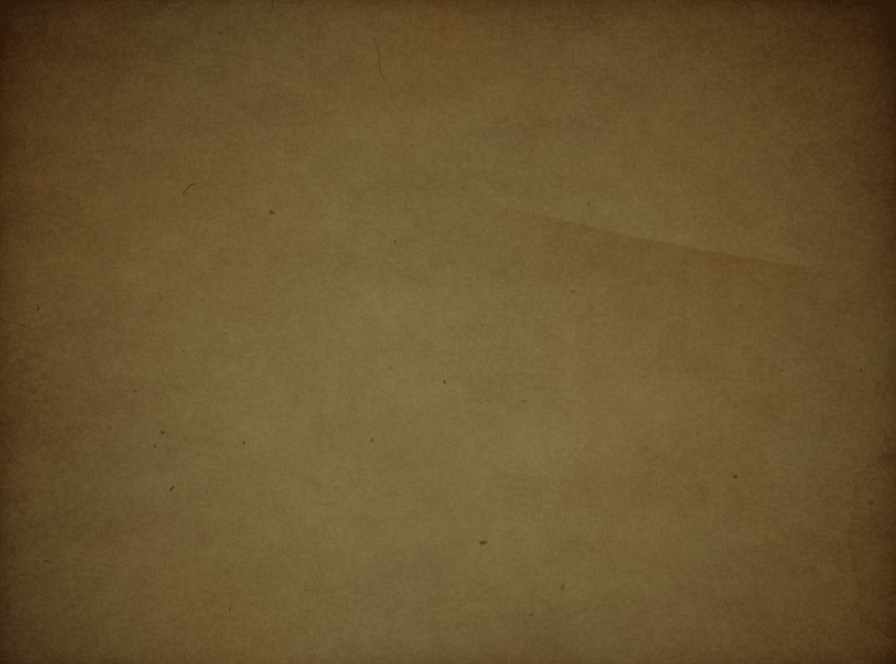
Reproduce this texture procedurally as a Shadertoy shader.

```glsl
// Aged brown parchment with dark edges, a faint fold, specks, cracks and a water stain.

float hash(vec2 p) {
    vec3 q = fract(vec3(p.xyx) * 0.1031);
    q += dot(q, q.yzx + 33.33);
    return fract((q.x + q.y) * q.z);
}

float noise(vec2 p) {
    vec2 i = floor(p), f = fract(p);
    f = f * f * (3.0 - 2.0 * f);
    return mix(mix(hash(i), hash(i + vec2(1, 0)), f.x),
               mix(hash(i + vec2(0, 1)), hash(i + vec2(1, 1)), f.x), f.y);
}

// Fractal noise centred on zero
float fbm(vec2 p) {
    float sum = 0.0, gain = 0.5;
    for (int i = 0; i < 5; i++) {
        sum += gain * (noise(p) - 0.5);
        p = mat2(1.6, 1.2, -1.2, 1.6) * p + 17.3;
        gain *= 0.5;
    }
    return sum;
}

// Thin wavering crack from a to b
float crack(vec2 p, vec2 a, vec2 b, float blur) {
    p += 0.018 * (vec2(noise(p * 38.0), noise(p * 38.0 + 51.0)) - 0.5);
    vec2 ab = b - a;
    float along = clamp(dot(p - a, ab) / dot(ab, ab), 0.0, 1.0);
    float d = length(p - a - ab * along);
    return (1.0 - smoothstep(0.0004, 0.0012 + blur, d)) * (0.4 + 0.6 * noise(p * 60.0));
}

// Scattered flecks, at most one per cell, thicker toward the left
float specks(vec2 p, float blur) {
    float ink = 0.0;
    for (int layer = 0; layer < 3; layer++) {
        float cells = 11.0 + 10.0 * float(layer);
        vec2 q = p * cells + float(layer) * 37.0;
        vec2 id = floor(q);
        float chance = mix(0.15, 0.04, smoothstep(0.1, 0.5, p.x));
        if (hash(id + 5.0) > chance) continue;
        vec2 centre = 0.2 + 0.6 * vec2(hash(id + 11.0), hash(id + 23.0));
        vec2 d = (fract(q) - centre) / cells;
        float turn = 6.2832 * hash(id + 31.0);
        d = mat2(cos(turn), -sin(turn), sin(turn), cos(turn)) * d;
        d.x *= mix(0.5, 1.0, hash(id + 43.0));
        d += 0.003 * (vec2(noise(p * 260.0), noise(p * 260.0 + 71.0)) - 0.5);
        float radius = 0.0006 + 0.0024 * pow(hash(id + 59.0), 4.0);
        float mark = 1.0 - smoothstep(radius - blur, radius + 1.2 * blur, length(d));
        ink = max(ink, mark * mix(0.15, 0.75, hash(id + 67.0)));
    }
    return ink;
}

void mainImage(out vec4 fragColor, in vec2 fragCoord) {
    vec2 uv = fragCoord / iResolution.xy;
    vec2 p = fragCoord / iResolution.y;
    float aspect = iResolution.x / iResolution.y;
    float blur = 1.0 / iResolution.y;

    // Broad light pool and narrow burnt border
    vec2 off = uv - vec2(0.5, 0.40);
    float light = 1.06 - dot(off * off, vec2(2.75, 1.65));
    vec2 rim = min(uv, 1.0 - uv) * vec2(aspect, 1.0);
    light -= 0.22 * exp(-rim.x / 0.025) + 0.18 * exp(-rim.y / 0.02);

    // Cloudy mottling, horizontal streaks and paper grain
    light += 0.30 * fbm(p * vec2(2.6, 3.4) + 4.0);
    light += 0.18 * fbm(p * vec2(5.0, 15.0) + 60.0);
    light += 0.15 * fbm(p * 36.0 + 9.0);
    light += 0.17 * (noise(p * 270.0) - 0.5) + 0.07 * (noise(p * vec2(90.0, 260.0)) - 0.5);

    // Slanted fold: crisp upper edge, shade fading downward
    float below = 0.707 - 0.2 * (p.x - 0.70) - 0.012 * sin(5.2 * (p.x - 0.70)) - p.y;
    float span = smoothstep(0.62, 0.90, p.x) * (1.0 - smoothstep(1.12, 1.32, p.x));
    float fold = smoothstep(-0.003, 0.004, below) * exp(-max(below, 0.0) / 0.07);
    light += span * (0.05 * exp(-abs(below) / 0.06) * step(below, 0.0) - 0.13 * fold);

    // Water stain with a darker tide line at the lower right
    vec2 s = (p - vec2(aspect + 0.01, 0.17)) / vec2(0.085, 0.14);
    float tide = length(s) - 1.0 + 0.7 * fbm(p * 16.0);
    light -= 0.04 * (1.0 - smoothstep(-0.04, 0.03, tide));
    light -= 0.09 * exp(-abs(tide) / 0.04) * step(tide, 0.0) + 0.03 * exp(-abs(tide) / 0.03);

    // Tone ramp from burnt umber to olive tan, with rusty patches
    vec3 umber = vec3(0.265, 0.178, 0.085);
    vec3 brown = vec3(0.385, 0.298, 0.156);
    vec3 olive = vec3(0.476, 0.406, 0.246);
    light = clamp(light, -0.3, 1.15);
    vec3 color = light < 0.5 ? mix(umber, brown, light * 2.0) : mix(brown, olive, light * 2.0 - 1.0);
    float rust = fbm(p * 3.1 + 80.0) + 0.35 * span * fold;
    color += rust * vec3(0.025, -0.012, -0.025);

    // Flecks and cracks
    float ink = specks(p, blur);
    ink = max(ink, 0.8 * crack(p, vec2(0.0, 0.525), vec2(0.035, 0.505), blur));
    ink = max(ink, 0.4 * crack(p, vec2(0.56, 0.94), vec2(0.575, 0.88), blur));
    ink = max(ink, 0.7 * crack(p, vec2(0.275, 0.71), vec2(0.292, 0.72), blur));
    ink += 0.3 * smoothstep(0.60, 0.80, noise(p * 130.0)) * exp(-length((p - vec2(0.03, 0.41)) / vec2(0.05, 0.06)));
    color = mix(color, vec3(0.22, 0.12, 0.04), 0.75 * clamp(ink, 0.0, 1.0));

    fragColor = vec4(color, 1.0);
}
```
